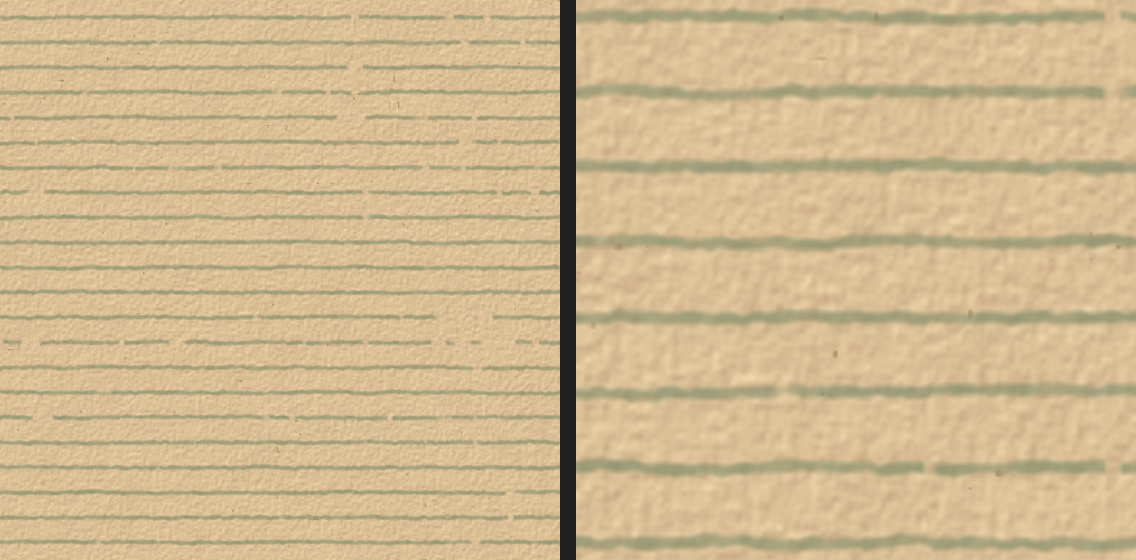
Left, the full canvas; right, a detail of the centre.
Give the GLSL for this texture, as a WebGL 2 fragment shader.

```glsl
#version 300 es
precision highp float;
// Tan grained paper ruled with 22 thin sage lines, printed unevenly.
// Lines come from one repeated distance; noise makes them waver, fade and
// break, and an embossed noise field gives the paper its grain.

uniform vec2 u_resolution;
out vec4 fragColor;

const float LINE_COUNT = 22.0;
const float MARGIN = 0.03125;       // from canvas edge to outermost line
const float HALF_WIDTH = 0.0034;

const vec3 PAPER_DARK = vec3(0.815, 0.700, 0.540);
const vec3 PAPER_LIGHT = vec3(0.900, 0.795, 0.630);
const vec3 INK = vec3(0.605, 0.605, 0.465);
const vec3 FLECK = vec3(0.62, 0.47, 0.32);

float hash(vec2 p) {
    vec3 q = fract(p.xyx * 0.1031);
    q += dot(q, q.yzx + 33.33);
    return fract((q.x + q.y) * q.z);
}

float noise(vec2 p) {
    vec2 cell = floor(p);
    vec2 f = fract(p);
    f = f * f * (3.0 - 2.0 * f);
    float low = mix(hash(cell), hash(cell + vec2(1, 0)), f.x);
    float high = mix(hash(cell + vec2(0, 1)), hash(cell + vec2(1, 1)), f.x);
    return mix(low, high, f.y);
}

// Soft bump of height 1 around a centre
float bump(float x, float centre, float radius) {
    float d = (x - centre) / radius;
    return exp(-d * d);
}

// Relief lit from the upper left, roughly -1 to 1
float emboss(vec2 p, float scale) {
    vec2 q = p * scale + 40.0;
    return noise(q) - noise(q + vec2(-0.6, 0.8));
}

vec3 paperColor(vec2 p) {
    float grain = 0.62 * emboss(p, 170.0) + 0.38 * emboss(p + 3.0, 290.0);
    float mottle = noise(p * 34.0 + 9.0) - 0.5;
    vec3 color = mix(PAPER_DARK, PAPER_LIGHT, 0.52 + 1.15 * grain + 0.22 * mottle);
    float fleck = smoothstep(0.90, 0.99, noise(p * 125.0 + 71.0));
    fleck *= smoothstep(0.60, 0.80, noise(p * 27.0 + 15.0));
    return mix(color, FLECK, 0.6 * fleck);
}

// Share of ink left along one line: broken by gaps, worst in two worn bands
float inkLeft(vec2 p, float row) {
    float rowWear = hash(vec2(row, 5.0));
    float wornSide = bump(p.x, 0.85, 0.09) * hash(vec2(row, 17.0));
    float crease = bump(p.x, 0.635, 0.011) * smoothstep(0.75, 0.80, p.y);
    float threshold = 0.13 * rowWear * rowWear + 0.24 * wornSide + 0.9 * crease - 0.03;
    float patches = noise(vec2(p.x * 46.0, row * 3.0 + 11.0));
    float tone = 0.76 + 0.24 * noise(vec2(p.x * 85.0, row * 5.0 + 31.0));
    return smoothstep(threshold - 0.03, threshold + 0.10, patches) * tone;
}

// Coverage of the nearest ruled line, with wavering centre and ragged edge
float ruledLine(vec2 p, float pixel) {
    float spacing = (1.0 - 2.0 * MARGIN) / (LINE_COUNT - 1.0);
    float row = clamp(round((p.y - MARGIN) / spacing), 0.0, LINE_COUNT - 1.0);
    float drift = 0.0026 * (noise(vec2(p.x * 17.0, row * 7.0 + 2.0)) - 0.5);
    float jitter = 0.0024 * (noise(vec2(p.x * 95.0, row * 9.0 + 4.0)) - 0.5);
    float ragged = 0.0020 * (noise(p * 150.0 + 60.0) - 0.5);
    float dist = abs(p.y - MARGIN - row * spacing - drift - jitter) + ragged;
    float blur = max(0.0026, pixel);
    float body = 1.0 - smoothstep(HALF_WIDTH - blur, HALF_WIDTH + blur, dist);
    return body * inkLeft(p, row);
}

void main() {
    vec2 p = gl_FragCoord.xy / u_resolution;
    vec3 paper = paperColor(p);
    // The paper grain still shows faintly through the ink
    vec3 ink = INK + 0.35 * (paper - mix(PAPER_DARK, PAPER_LIGHT, 0.5));
    fragColor = vec4(mix(paper, ink, ruledLine(p, 1.0 / u_resolution.y)), 1.0);
}
```
